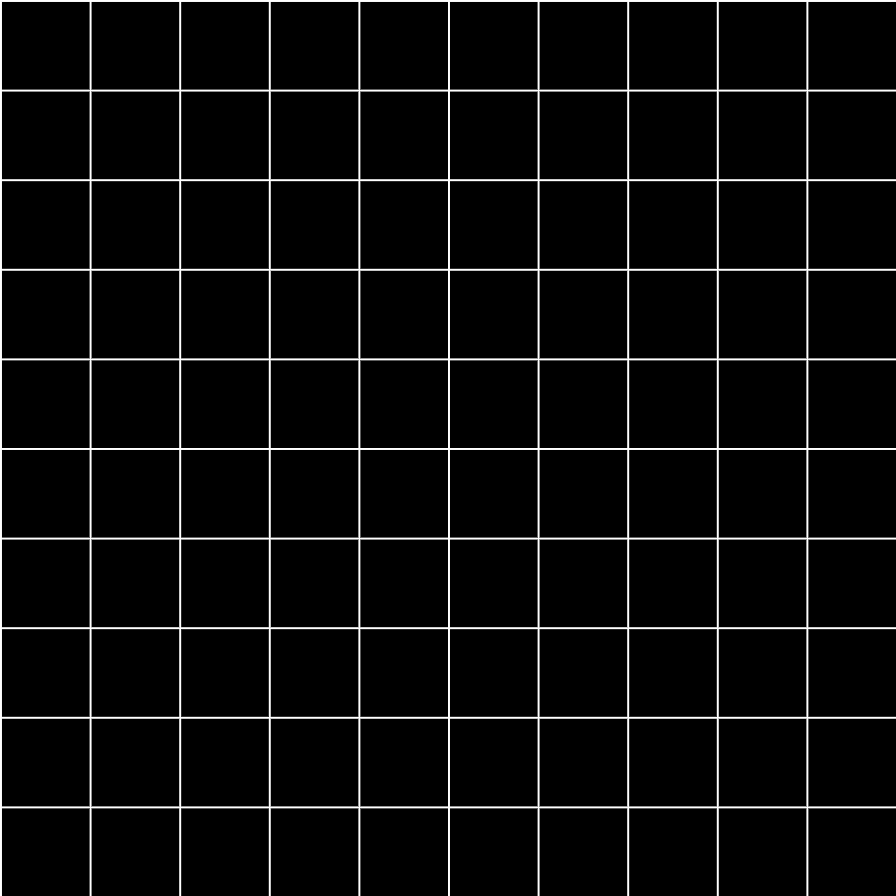
Write a Shadertoy shader that draws this pattern.

```glsl
// Thin white square grid on black, ten cells across and ten down.
// Each cell draws a line along its left and top edge, filtered by exact
// pixel coverage; whole cell counts make the canvas tile without a seam.

#define CELLS 10.0            // repeats across and down
#define LINE_WIDTH 0.0022     // line width as a share of the canvas
#define LINE_COLOR vec3(1.0)
#define GROUND_COLOR vec3(0.0)

// Share of a pixel covered by the line that starts each cell, per axis.
vec2 lineCoverage(vec2 uv, vec2 pixelSize) {
    vec2 fromCenter = uv - 0.5 * LINE_WIDTH;
    vec2 dist = abs(fract(fromCenter * CELLS + 0.5) - 0.5) / CELLS;
    vec2 coverage = (0.5 * LINE_WIDTH - dist) / pixelSize + 0.5;
    return clamp(coverage, vec2(0.0), min(vec2(1.0), LINE_WIDTH / pixelSize));
}

void mainImage(out vec4 fragColor, in vec2 fragCoord) {
    vec2 pixelSize = 1.0 / iResolution.xy;
    vec2 uv = fragCoord * pixelSize;
    uv.y = 1.0 - uv.y;        // measure rows from the top edge

    // Union of the vertical and horizontal lines
    vec2 coverage = lineCoverage(uv, pixelSize);
    float grid = max(coverage.x, coverage.y);

    fragColor = vec4(mix(GROUND_COLOR, LINE_COLOR, grid), 1.0);
}
```
